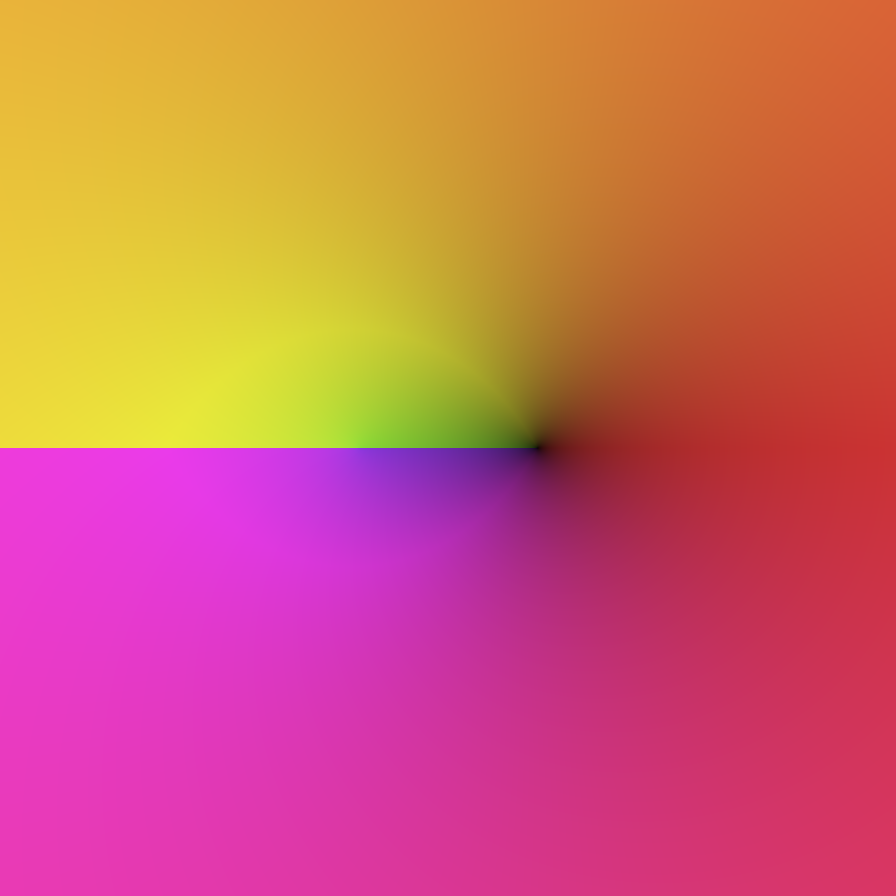
A WebGL 2 fragment shader for this background:

```glsl
#version 300 es
precision highp float;
// Domain colouring of the complex inverse hyperbolic cosine over a 10 x 10 plane.
// Elliptic coordinates about the foci -1 and +1 give its real and imaginary parts;
// the argument sets the hue and the modulus sets the brightness.

uniform vec2 u_resolution;
out vec4 fragColor;

const float TAU = 6.28318531;

vec3 hsvToRgb(float hue, float saturation, float value) {
    vec3 ramp = clamp(abs(fract(hue + vec3(0.0, 2.0, 1.0) / 3.0) * 6.0 - 3.0) - 1.0, 0.0, 1.0);
    return value * mix(vec3(1.0), ramp, saturation);
}

// Value on the upper half plane; the lower half is its conjugate.
vec2 complexAcosh(vec2 z) {
    float toLeft = length(z + vec2(1.0, 0.0));
    float toRight = length(z - vec2(1.0, 0.0));
    return vec2(acosh(max(0.5 * (toLeft + toRight), 1.0)),
                acos(clamp(0.5 * (toLeft - toRight), -1.0, 1.0)));
}

void main() {
    float unitsPerPixel = 10.0 / min(u_resolution.x, u_resolution.y);
    vec2 z = (gl_FragCoord.xy - 0.5 * u_resolution) * unitsPerPixel;
    vec2 w = complexAcosh(z);

    float hue = atan(w.y, max(w.x, 1e-6)) / TAU;
    float brightness = 1.0 - exp2(-length(w));

    // Both sides of the branch cut, joined over one pixel
    vec3 above = hsvToRgb(hue, 0.75, brightness);
    vec3 below = hsvToRgb(-hue, 0.75, brightness);
    float coverage = clamp(z.y / unitsPerPixel + 0.5, 0.0, 1.0);
    fragColor = vec4(mix(below, above, coverage), 1.0);
}
```
